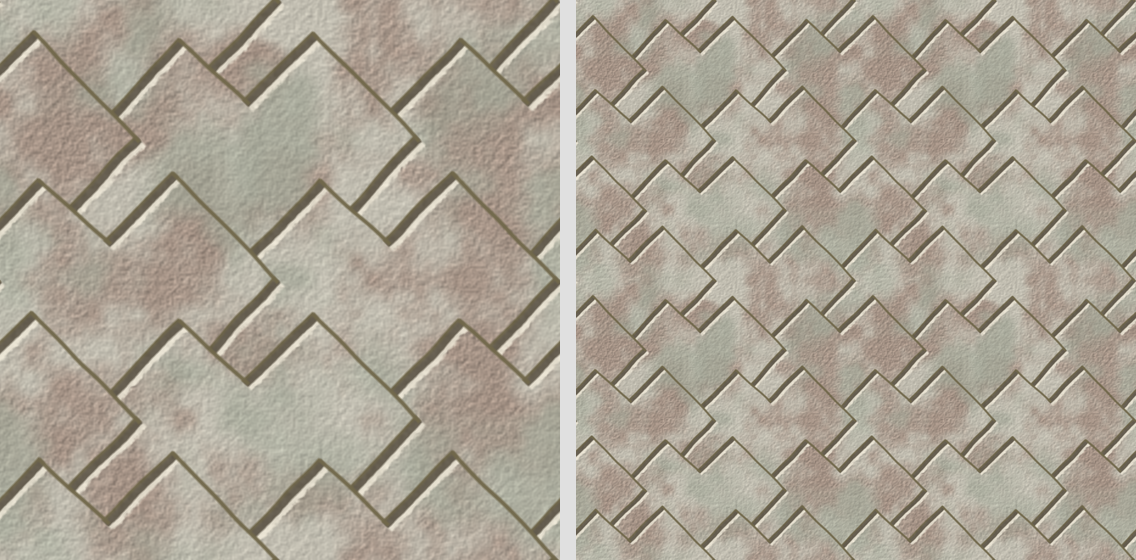
Left: one tile. Right: repeated 2 by 2.
This texture is drawn by a WebGL 1 fragment shader. Its source:

```glsl
precision highp float;

uniform vec2 u_resolution;

const float REPEATS = 2.0;
const vec3 CLAY = vec3(0.645, 0.575, 0.525);
const vec3 PALE = vec3(0.755, 0.740, 0.690);
const vec3 SAGE = vec3(0.655, 0.670, 0.610);
const vec3 SHADOW = vec3(0.395, 0.365, 0.310);
const vec3 OLIVE = vec3(0.440, 0.405, 0.290);
const vec3 LIT_EDGE = vec3(0.920, 0.895, 0.830);

float hash(vec2 p) {
  return fract(sin(dot(p, vec2(127.1, 311.7))) * 43758.5);
}

// Value noise that wraps after "period" cells
float noise(vec2 uv, vec2 period, float seed) {
  vec2 p = uv * period;
  vec2 cell = floor(p);
  vec2 f = fract(p);
  f = f * f * (3.0 - 2.0 * f);
  vec2 lo = mod(cell, period) + seed;
  vec2 hi = mod(cell + 1.0, period) + seed;
  float bottom = mix(hash(lo), hash(vec2(hi.x, lo.y)), f.x);
  float top = mix(hash(vec2(lo.x, hi.y)), hash(hi), f.x);
  return mix(bottom, top, f.y);
}

float fbm(vec2 uv, vec2 period, float seed) {
  float sum = 0.0;
  float weight = 0.533;
  for (int i = 0; i < 4; i++) {
    sum += weight * noise(uv, period, seed + float(i) * 7.3);
    period *= 2.0;
    weight *= 0.5;
  }
  return sum;
}

float grain(vec2 uv) {
  return 0.65 * noise(uv, vec2(120.0), 3.1) + 0.35 * noise(uv, vec2(230.0), 9.7);
}

// Repeating segment: x = distance past its ends, y = signed distance across it
vec2 seam(vec2 p, vec2 a, vec2 b) {
  vec2 along = normalize(b - a);
  vec2 q = fract(p - 0.5 * (a + b) + 0.5) - 0.5;
  return vec2(abs(dot(q, along)) - 0.5 * length(b - a),
              q.x * along.y - q.y * along.x);
}

// Coverage of the strip between two offsets across a seam
float strip(vec2 s, float lo, float hi, float soft) {
  return smoothstep(lo - soft, lo + soft, s.y)
       * (1.0 - smoothstep(hi - soft, hi + soft, s.y))
       * (1.0 - smoothstep(-soft, soft, s.x - 0.006));
}

vec3 stone(vec2 uv, float relief) {
  float tone = smoothstep(0.30, 0.68, fbm(uv, vec2(9.0, 8.0), 1.7));
  float moss = smoothstep(0.42, 0.72, fbm(uv, vec2(6.0), 21.3));
  float wisps = fbm(uv, vec2(22.0, 6.0), 41.9) - 0.5;
  vec3 color = mix(CLAY, PALE, tone);
  color = mix(color, SAGE, 0.75 * moss);
  color += 0.10 * wisps * mix(0.4, 1.0, moss);
  return color * (1.0 + relief * mix(0.42, 0.24, max(tone, moss)));
}

// Shaded groove with a lit rim on its lower right side
vec3 groove(vec3 color, vec2 s, float soft, float wear) {
  float rim = strip(s, 0.016, 0.049 + 0.016 * wear, soft * 1.3);
  float shade = strip(s, -0.025, 0.023 + 0.006 * wear, soft);
  vec3 shadow = mix(OLIVE, SHADOW, smoothstep(-0.024, 0.0, s.y));
  color = mix(color, LIT_EDGE + 0.10 * wear, 0.88 * rim);
  return mix(color, shadow + 0.05 * wear, shade);
}

vec3 joint(vec3 color, vec2 s, float soft) {
  return mix(color, OLIVE, 0.95 * strip(s, -0.010, 0.010, soft));
}

void main() {
  vec2 uv = gl_FragCoord.xy / u_resolution;
  float soft = max(0.007, 1.4 * REPEATS / min(u_resolution.x, u_resolution.y));

  // Diagonal axes: x runs down right, y runs up right
  vec2 p = REPEATS * vec2(uv.x - uv.y, uv.x + uv.y);
  vec2 wobble = vec2(noise(uv, vec2(14.0), 5.0), noise(uv, vec2(14.0), 15.0));
  p += 0.018 * (wobble - 0.5);

  float height = grain(uv);
  float relief = height - grain(uv + vec2(-0.0028, 0.0028));
  float wear = height - 0.5;
  vec3 color = stone(uv, relief);

  // Wide grooves
  color = groove(color, seam(p, vec2(0.810, 0.0), vec2(0.800, 0.497)), soft, wear);
  color = groove(color, seam(p, vec2(0.247, 0.510), vec2(0.247, 1.0)), soft, wear);
  color = groove(color, seam(p, vec2(1.006, 0.510), vec2(0.992, 0.995)), soft, wear);

  // Narrow joints
  color = joint(color, seam(p, vec2(0.235, 0.0), vec2(1.0, -0.008)), soft);
  color = joint(color, seam(p, vec2(0.790, 0.497), vec2(1.255, 0.517)), soft);

  gl_FragColor = vec4(color, 1.0);
}
```
